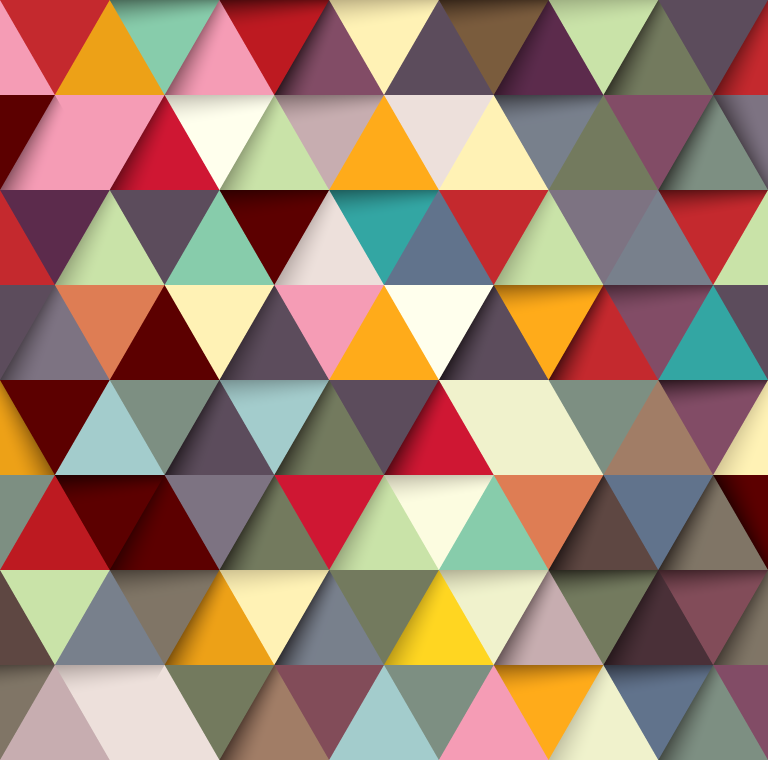
This pattern is drawn by a Shadertoy shader. Its source:

```glsl
#define COLUMNS 7.0
#define ROWS 8.0
#define SEED 3.0
#define SHADOWED 0.56      // share of triangles under a shadow
#define SHADOW_REACH 0.42  // relative to the triangle height
#define SHADOW_DARK 0.72
#define SAMPLES 4

const vec3 MUTED[12] = vec3[](
    vec3(.47, .50, .55), vec3(.20, .65, .64), vec3(.45, .48, .37),
    vec3(.36, .30, .36), vec3(.50, .46, .40), vec3(.78, .68, .69),
    vec3(.38, .45, .55), vec3(.49, .56, .51), vec3(.96, .61, .71),
    vec3(.53, .80, .67), vec3(.49, .45, .51), vec3(.36, .30, .36));
const vec3 PALE[8] = vec3[](
    vec3(1., 1., .93), vec3(.99, .99, .88), vec3(1., .95, .71),
    vec3(.79, .89, .66), vec3(.93, .88, .86), vec3(.94, .95, .80),
    vec3(.64, .80, .80), vec3(.79, .89, .66));
const vec3 DEEP[8] = vec3[](
    vec3(.36, .00, .00), vec3(.51, .30, .35), vec3(.36, .00, .00),
    vec3(.36, .17, .30), vec3(.37, .28, .26), vec3(.36, .00, .00),
    vec3(.29, .19, .22), vec3(.51, .30, .40));
const vec3 AMBER[3] = vec3[](
    vec3(1., .67, .10), vec3(1., .84, .13), vec3(.93, .63, .09));
const vec3 RED[3] = vec3[](
    vec3(.77, .16, .18), vec3(.81, .09, .20), vec3(.74, .10, .13));
const vec3 TAN[4] = vec3[](
    vec3(.77, .67, .42), vec3(.87, .49, .33),
    vec3(.63, .49, .40), vec3(.48, .36, .24));

float hash(vec2 id, float salt) {
    return fract(sin(dot(id, vec2(12.99, 78.23)) + (salt + SEED) * 37.7) * 4375.85);
}

// Low-discrepancy group choice keeps the colour shares even
vec3 triangleColor(vec2 id) {
    float group = fract(dot(id, vec2(.7549, .5698)) + .3 * hash(id, 1.));
    float pick = hash(id, 2.);
    if (group < .36) return MUTED[int(pick * 12.)];
    if (group < .62) return PALE[int(pick * 8.)];
    if (group < .77) return DEEP[int(pick * 8.)];
    if (group < .85) return AMBER[int(pick * 3.)];
    if (group < .92) return RED[int(pick * 3.)];
    return TAN[int(pick * 4.)];
}

// Soft shade that falls from one edge and widens along it
float edgeShadow(float dist, float along) {
    float reach = SHADOW_REACH * mix(.45, 1., along);
    float fade = 1. - clamp(dist / reach, 0., 1.);
    return fade * fade * mix(.7, 1., along);
}

vec3 mosaic(vec2 uv) {
    vec2 p = uv * vec2(COLUMNS, ROWS);
    float row = floor(p.y), y = p.y - row;
    float shift = .5 * mod(row, 2.);
    float x = p.x + shift;

    // Barycentric edge distances of the triangle that holds the point
    float f = fract(x);
    bool up = abs(f - .5) < .5 * (1. - y);
    float center = (up ? floor(x) + .5 : floor(x + .5)) - shift;
    float side = p.x - center;
    float level = up ? 1. - y : y;
    float left = .5 * level + side;
    float right = .5 * level - side;
    float flatEdge = 1. - level;

    vec2 id = vec2(round(2. * center), row);
    vec3 color = triangleColor(id);

    // Shade the left edge pointing up, the top edge pointing down
    float shade = edgeShadow(up ? left : flatEdge, right);
    bool firstColumn = up && center < .1;
    bool lastColumn = !up && center > COLUMNS - .1;
    if (firstColumn) shade = edgeShadow(right, left);
    if (lastColumn) shade = edgeShadow(left, right);

    float luma = dot(color, vec3(.3, .59, .11));
    float strength = SHADOW_DARK * mix(.6, 1., hash(id, 4.));
    strength *= step(hash(id, 3.), SHADOWED) * mix(1., .4, smoothstep(.5, .95, luma));
    return color * (1. - shade * strength * vec3(.95, 1., 1.));
}

void mainImage(out vec4 fragColor, in vec2 fragCoord) {
    // Supersample to smooth the edges
    vec3 sum = vec3(0.);
    for (int j = 0; j < SAMPLES; j++)
        for (int i = 0; i < SAMPLES; i++) {
            vec2 offset = (vec2(i, j) + .5) / float(SAMPLES) - .5;
            sum += mosaic((fragCoord + offset) / iResolution.xy);
        }
    fragColor = vec4(sum / float(SAMPLES * SAMPLES), 1.);
}
```
